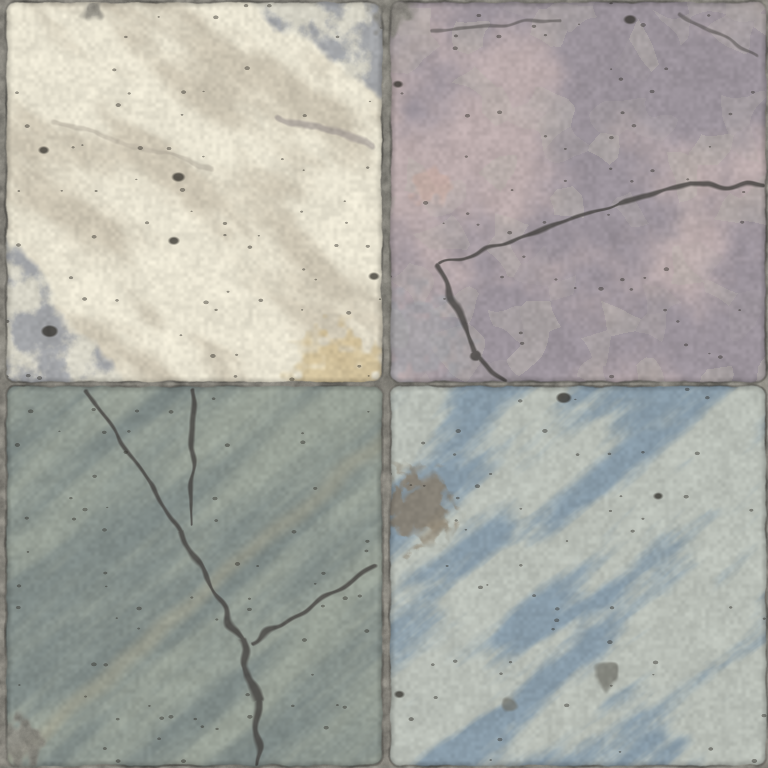
This texture is drawn by a Shadertoy shader. Its source:

```glsl
// Two by two worn marble tiles, cream, mauve, green and blue, with cracks, pits and thin grey joints.

float hash(vec2 p) {
    vec3 q = fract(p.xyx * vec3(0.1031, 0.1030, 0.0973));
    q += dot(q, q.yzx + 33.33);
    return fract((q.x + q.y) * q.z);
}

float noise(vec2 p) {
    vec2 i = floor(p), f = fract(p);
    f = f * f * (3.0 - 2.0 * f);
    return mix(mix(hash(i), hash(i + vec2(1, 0)), f.x),
               mix(hash(i + vec2(0, 1)), hash(i + 1.0), f.x), f.y);
}

float fbm(vec2 p) {
    float sum = 0.0, amp = 0.53;
    for (int i = 0; i < 5; i++) {
        sum += amp * noise(p);
        p = mat2(1.6, 1.2, -1.2, 1.6) * p + 17.3;
        amp *= 0.5;
    }
    return sum;
}

// Noise stretched along a direction given by its angle
float streaks(vec2 p, float angle, vec2 scale) {
    vec2 d = vec2(cos(angle), sin(angle));
    return fbm(vec2(dot(p, d), dot(p, vec2(-d.y, d.x))) * scale + 40.0);
}

// Dark line between two points, uneven in width
float crack(vec2 p, vec2 a, vec2 b, float width) {
    vec2 d = b - a;
    float dist = length(p - a - d * clamp(dot(p - a, d) / dot(d, d), 0.0, 1.0));
    width *= 0.4 + 1.2 * noise(p * 60.0);
    return 1.0 - smoothstep(width * 0.4, width + 1.5 / iResolution.y, dist);
}

// Randomly scattered round pits, one per cell at most
float pits(vec2 p, float cells, float density) {
    vec2 id = floor(p * cells), f = fract(p * cells);
    vec2 centre = 0.3 + 0.4 * vec2(hash(id + 3.1), hash(id + 71.7));
    float r = 0.08 + 0.16 * hash(id + 29.0);
    float d = length((f - centre) * vec2(1.0, 1.4)) - r;
    return step(hash(id + 11.0), density) * (1.0 - smoothstep(-0.05, 0.07, d));
}

float spot(vec2 p, vec2 centre, float r) {
    return 1.0 - smoothstep(r * 0.6, r * 1.2, length(p - centre) + (noise(p * 90.0) - 0.5) * r);
}

// Stone fragments: a random shade for the nearest cell point
float fragments(vec2 p) {
    float best = 9.0, shade = 0.0;
    for (int k = 0; k < 9; k++) {
        vec2 id = floor(p) + vec2(k % 3 - 1, k / 3 - 1);
        float d = length(id + vec2(hash(id), hash(id + 57.0)) - p);
        if (d < best) { best = d; shade = hash(id + 91.0); }
    }
    return shade;
}

vec3 cream(vec2 p) {
    vec3 c = mix(vec3(0.80, 0.77, 0.70), vec3(0.91, 0.89, 0.82), smoothstep(0.3, 0.6, streaks(p, -0.6, vec2(7, 17))));
    float warp = (fbm(p * 14.0) - 0.5) * 0.09;
    float corner = max(0.70 - 1.16 * p.x - p.y, p.y + 0.89 * p.x - 1.303) + warp;
    vec3 grey = mix(vec3(0.60, 0.61, 0.63), vec3(0.83, 0.82, 0.77), smoothstep(0.4, 0.65, fbm(p * 28.0)));
    c = mix(c, grey, 0.9 * smoothstep(-0.006, 0.012, corner));
    c = mix(c, vec3(0.78, 0.69, 0.50), 0.6 * spot(p, vec2(0.44, 0.505), 0.06));
    vec2 q = p + warp * 0.2;
    c = mix(c, vec3(0.60, 0.57, 0.56), 0.6 * crack(q, vec2(0.36, 0.845), vec2(0.485, 0.81), 0.004));
    c = mix(c, vec3(0.65, 0.62, 0.57), 0.4 * crack(q, vec2(0.07, 0.84), vec2(0.28, 0.785), 0.003));
    return c;
}

vec3 mauve(vec2 p) {
    vec3 c = mix(vec3(0.60, 0.57, 0.60), vec3(0.73, 0.67, 0.67), smoothstep(0.3, 0.7, fbm(p * 9.0)));
    vec2 q = p + 0.03 * vec2(noise(p * 25.0), noise(p * 25.0 + 9.0));
    c = mix(c, vec3(0.71, 0.69, 0.66), 0.45 * smoothstep(0.55, 1.0, fragments(q * 26.0)));
    c = mix(c, vec3(0.61, 0.62, 0.64), 0.6 * spot(p, vec2(0.54, 0.56), 0.06));
    return mix(c, vec3(0.77, 0.66, 0.62), 0.6 * spot(p, vec2(0.56, 0.76), 0.024));
}

vec3 green(vec2 p) {
    vec3 c = mix(vec3(0.49, 0.53, 0.52), vec3(0.60, 0.63, 0.59), smoothstep(0.25, 0.75, streaks(p, 0.7, vec2(4, 26))));
    float band = abs(p.y - 0.85 * p.x - 0.01 + 0.02 * noise(p * 20.0));
    return mix(c, vec3(0.65, 0.64, 0.56), 0.5 * (1.0 - smoothstep(0.0, 0.025, band)));
}

vec3 blue(vec2 p) {
    float s = streaks(p + 0.02 * fbm(p * 20.0), 0.68, vec2(6, 25));
    vec3 c = mix(vec3(0.53, 0.60, 0.65), vec3(0.72, 0.74, 0.71), smoothstep(0.32, 0.62, s));
    c = mix(c, vec3(0.52, 0.47, 0.40), 0.75 * spot(p + 0.03 * fbm(p * 40.0), vec2(0.56, 0.355), 0.045));
    return mix(c, vec3(0.43, 0.43, 0.40), 0.7 * max(spot(p, vec2(0.79, 0.12), 0.018), spot(p, vec2(0.664, 0.085), 0.01)));
}

void mainImage(out vec4 fragColor, in vec2 fragCoord) {
    vec2 p = fragCoord / iResolution.xy;
    vec2 grid = (p - vec2(0.003, 0.0)) * 2.0;
    vec2 id = clamp(floor(grid), 0.0, 1.0);
    vec3 stone = id.y > 0.5 ? (id.x < 0.5 ? cream(p) : mauve(p)) : (id.x < 0.5 ? green(p) : blue(p));

    // Cracks in the mauve tile, then in the green one
    vec2 q = p + 0.009 * (vec2(noise(p * 38.0), noise(p * 38.0 + 50.0)) - 0.5);
    float line = max(crack(q, vec2(0.995, 0.759), vec2(0.898, 0.758), 0.0025), crack(q, vec2(0.898, 0.758), vec2(0.807, 0.736), 0.0025));
    line = max(line, max(crack(q, vec2(0.807, 0.736), vec2(0.573, 0.655), 0.0018), crack(q, vec2(0.57, 0.653), vec2(0.618, 0.542), 0.003)));
    line = max(line, max(crack(q, vec2(0.618, 0.542), vec2(0.654, 0.503), 0.002), spot(p, vec2(0.619, 0.539), 0.007)));
    line = max(line, 0.6 * max(crack(q, vec2(0.56, 0.961), vec2(0.73, 0.977), 0.0018), crack(q, vec2(0.885, 0.984), vec2(0.985, 0.928), 0.0018)));
    line = max(line, max(crack(q, vec2(0.115, 0.492), vec2(0.234, 0.31), 0.002), crack(q, vec2(0.234, 0.31), vec2(0.313, 0.167), 0.0028)));
    line = max(line, max(crack(q, vec2(0.313, 0.167), vec2(0.336, 0.088), 0.005), crack(q, vec2(0.336, 0.088), vec2(0.335, 0.003), 0.003)));
    line = max(line, max(crack(q, vec2(0.325, 0.163), vec2(0.488, 0.26), 0.002), crack(q, vec2(0.251, 0.492), vec2(0.249, 0.32), 0.0018)));
    stone = mix(stone, vec3(0.27, 0.26, 0.25), 0.8 * line);

    // Scattered pits, large and small, and surface grain
    stone = mix(stone, vec3(0.20, 0.19, 0.17), 0.75 * max(pits(p, 24.0, 0.025), 0.6 * pits(p + 0.37, 70.0, 0.05)));
    stone *= 1.0 + 0.09 * (noise(p * 190.0) - 0.5) + 0.10 * (fbm(p * 50.0) - 0.5);

    // Rounded tile outline with chipped edges and corners
    vec2 box = abs(grid - id - 0.5) * 0.5 - vec2(0.244, 0.2465) + 0.012;
    float edge = length(max(box, 0.0)) + min(max(box.x, box.y), 0.0) - 0.012;
    edge += 0.005 * (fbm(p * 45.0) - 0.5);
    float chip = max(spot(p, vec2(0.025, 0.035), 0.03), max(spot(p, vec2(0.51, 0.98), 0.025), spot(p, vec2(0.12, 0.985), 0.016)));
    stone *= 1.0 - 0.15 * smoothstep(-0.008, 0.0, edge);

    // Gritty joint, darkest beside the tiles
    vec3 joint = vec3(0.52, 0.51, 0.48) * (0.75 + 0.5 * fbm(p * 90.0));
    float cover = max(smoothstep(-0.001, 0.0015, edge), 0.85 * chip);
    vec3 color = mix(stone, joint, cover);
    color *= 1.0 - 0.35 * (1.0 - smoothstep(0.0, 0.003, abs(edge - 0.001))) * noise(p * 30.0 + 5.0);
    fragColor = vec4(color, 1.0);
}
```
